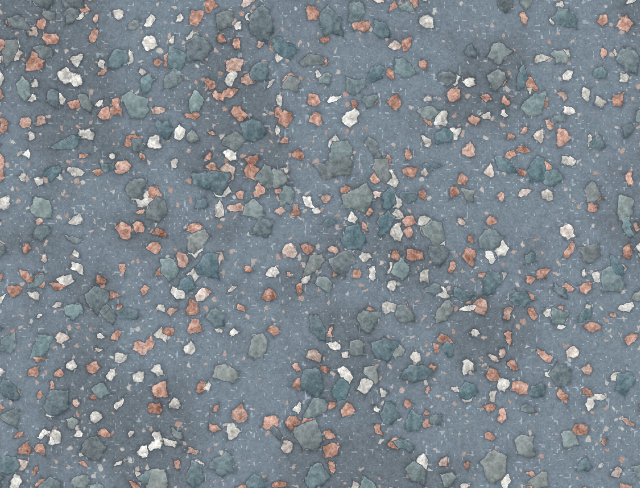
This texture is drawn by a Shadertoy shader. Its source:

```glsl
// Worn asphalt: blue-grey binder with slate, pink granite and pale quartz chips.
// Each chip size is one jittered grid of random polygons with ragged outlines;
// value noise adds the stains, the mottling of the chips and the fine grit.

#define BINDER_LIGHT vec3(0.485, 0.540, 0.585)
#define BINDER_DARK  vec3(0.430, 0.470, 0.505)
#define SLATE        vec3(0.415, 0.480, 0.505)
#define SAGE         vec3(0.570, 0.630, 0.630)
#define PINK         vec3(0.735, 0.580, 0.525)
#define QUARTZ       vec3(0.820, 0.815, 0.795)
#define SLATE_SHARE  0.52
#define GRANITE_SHARE 0.54
#define CRUMB_SHARE  0.24
#define RAGGEDNESS   0.0055
#define GRIT         0.13
#define SHADOW       0.17

const float TAU = 6.2831853;

vec3 hash3(vec2 p) {
    vec3 q = fract(p.xyx * vec3(0.1031, 0.1030, 0.0973));
    q += dot(q, q.yxz + 33.33);
    return fract((q.xxy + q.yzz) * q.zyx);
}

float noise(vec2 p) {
    vec2 i = floor(p), f = fract(p);
    f = f * f * (3.0 - 2.0 * f);
    float low = mix(hash3(i).x, hash3(i + vec2(1, 0)).x, f.x);
    float high = mix(hash3(i + vec2(0, 1)).x, hash3(i + vec2(1, 1)).x, f.x);
    return mix(low, high, f.y);
}

float fbm(vec2 p) {
    float sum = 0.0, weight = 0.5;
    for (int i = 0; i < 4; i++) {
        sum += weight * noise(p);
        p = mat2(0.8, 0.6, -0.6, 0.8) * p * 2.03 + 17.0;
        weight *= 0.5;
    }
    return sum / 0.9375;
}

// Irregular polygon: six half planes with random angles and offsets.
float chipDistance(vec2 p, float radius, vec2 id) {
    float d = -1.0;
    for (int i = 0; i < 6; i++) {
        vec3 h = hash3(id + 13.0 * float(i + 1));
        float angle = (float(i) + 0.75 * h.x) * TAU / 6.0;
        d = max(d, dot(p, vec2(cos(angle), sin(angle))) - radius * mix(0.6, 1.1, h.y));
    }
    return d;
}

// Nearest chip of a layer: distance, two random tints, height towards the light.
vec4 chips(vec2 p, float cell, float size, float share, float seed) {
    vec4 nearest = vec4(1.0, 0.0, 0.0, 0.0);
    vec2 home = floor(p / cell);
    for (int y = -1; y <= 1; y++)
    for (int x = -1; x <= 1; x++) {
        vec2 node = home + vec2(x, y), id = node + seed;
        vec3 place = hash3(id), form = hash3(id + 191.0);
        float clumping = 0.45 + 1.1 * noise(node * cell * 7.0 + seed);
        if (place.z > share * clumping) continue;
        vec2 q = p - (node + 0.12 + 0.76 * place.xy) * cell;
        float radius = size * mix(0.5, 1.15, form.z);
        float lit = dot(q, vec2(-0.5, 0.85)) / radius;
        float c = cos(TAU * form.x), s = sin(TAU * form.x);
        q = mat2(c, s, -s, c) * q;
        q.y *= mix(1.0, 2.1, form.y * form.y);
        float d = chipDistance(q, radius, id);
        if (d < nearest.x) nearest = vec4(d, hash3(id + 71.0).xy, lit);
    }
    return nearest;
}

float cover(float d, float pixel) {
    return 1.0 - smoothstep(-0.8 * pixel, 0.8 * pixel, d);
}

void mainImage(out vec4 fragColor, in vec2 fragCoord) {
    vec2 uv = fragCoord / iResolution.y;
    float pixel = 1.0 / iResolution.y;
    float fine = noise(uv * 370.0) - 0.5;
    float mottle = fbm(uv * 120.0 + 5.0) - 0.5;
    vec2 ragged = vec2(fbm(uv * 75.0), fbm(uv * 75.0 + 41.0)) - 0.5;
    vec2 p = uv + 2.0 * RAGGEDNESS * ragged;

    // Chip layers; smaller ones give way to larger ones.
    vec4 slate = chips(p, 0.062, 0.0275, SLATE_SHARE, 57.0);
    vec4 granite = chips(p + 0.5, 0.040, 0.0155, GRANITE_SHARE, 311.0);
    vec4 crumb = chips(p + 0.9, 0.019, 0.0052, CRUMB_SHARE, 733.0);
    granite.x = max(granite.x, 0.002 - slate.x);
    crumb.x = max(crumb.x, 0.001 - min(slate.x, granite.x));

    // Binder with broad stains, grit and bright sand specks.
    float stain = smoothstep(0.32, 0.58, fbm(uv * 6.0 + 3.0));
    vec3 color = mix(BINDER_DARK, BINDER_LIGHT, stain);
    color += GRIT * (0.55 * fine + 0.6 * mottle);
    color += 0.16 * smoothstep(0.80, 0.95, noise(uv * 190.0 + 9.0));
    float rim = min(slate.x, granite.x);
    color -= SHADOW * exp(-max(rim, 0.0) / 0.0032) * vec3(0.9, 1.0, 1.05);

    // Crumbs of quartz and granite.
    vec3 crumbColor = mix(PINK, QUARTZ, crumb.y) + 0.1 * fine;
    color = mix(color, crumbColor, 0.85 * cover(crumb.x, pixel));

    // Smooth slate, shaded as slightly tilted faces.
    vec3 slateColor = mix(SLATE, SAGE, slate.y * slate.y);
    slateColor += (slate.z - 0.5) * vec3(-0.05, 0.015, 0.035);
    slateColor += 0.045 * slate.w + 0.24 * mottle + 0.07 * fine;
    slateColor += 0.07 * smoothstep(-0.005, -0.001, slate.x) * slate.w;
    color = mix(color, slateColor, cover(slate.x, pixel));

    // Speckled granite, partly pink and partly pale.
    vec3 graniteColor = mix(PINK, QUARTZ, smoothstep(0.45, 0.72, granite.y));
    graniteColor += 0.14 * (granite.z - 0.5) + 0.04 * granite.w;
    graniteColor += 0.42 * mottle + 0.16 * fine;
    color = mix(color, graniteColor, cover(granite.x, pixel));

    fragColor = vec4(clamp(color, 0.0, 1.0), 1.0);
}
```
